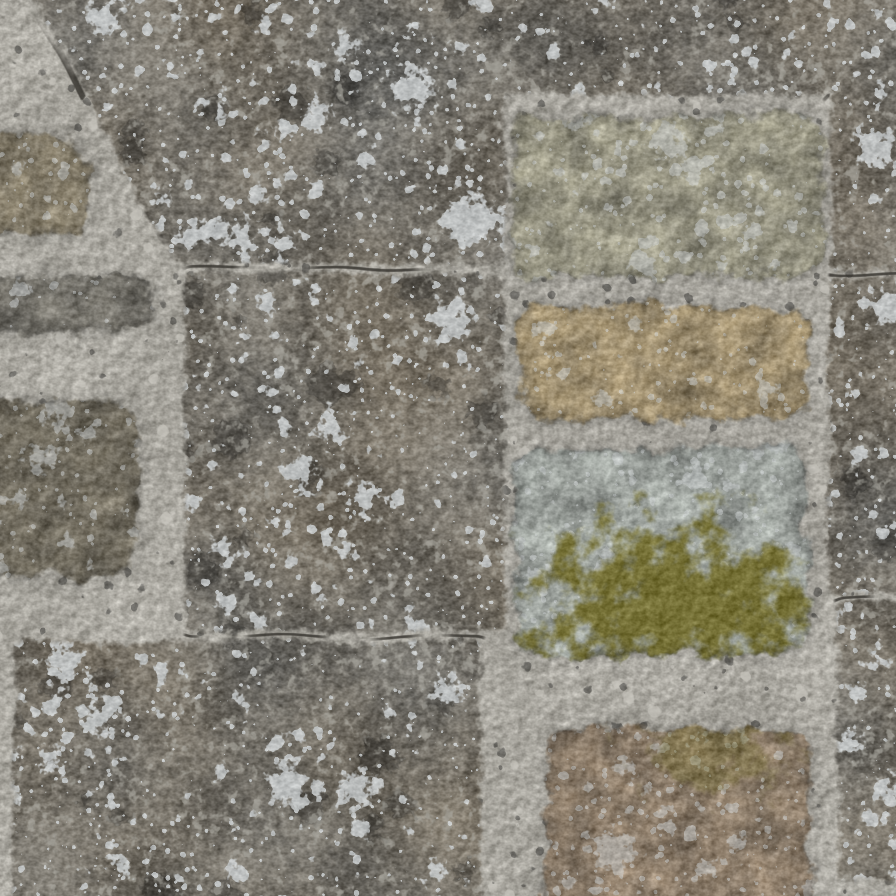
Write a WebGL 2 fragment shader that draws this texture.

```glsl
#version 300 es
precision highp float;

uniform vec2 u_resolution;
out vec4 fragColor;

// Stone bounds: left, bottom, right, top
const vec4 SLABS[7] = vec4[7](
  vec4(0.03, 0.706, 0.564, 1.1), vec4(0.03, 0.895, 1.1, 1.1),
  vec4(0.927, 0.698, 1.1, 1.1), vec4(0.925, 0.338, 1.1, 0.69),
  vec4(0.935, 0.015, 1.1, 0.329), vec4(0.207, 0.295, 0.563, 0.695),
  vec4(0.015, -0.1, 0.537, 0.284));
const vec4 RUBBLE[7] = vec4[7](
  vec4(-0.1, 0.74, 0.098, 0.845), vec4(-0.1, 0.63, 0.172, 0.692),
  vec4(-0.1, 0.356, 0.15, 0.552), vec4(0.573, 0.694, 0.917, 0.87),
  vec4(0.58, 0.534, 0.902, 0.66), vec4(0.575, 0.27, 0.9, 0.5),
  vec4(0.61, -0.1, 0.902, 0.186));
const vec3 RUBBLE_TINT[7] = vec3[7](
  vec3(0.51, 0.48, 0.41), vec3(0.46, 0.45, 0.42), vec3(0.44, 0.42, 0.37),
  vec3(0.59, 0.58, 0.51), vec3(0.62, 0.56, 0.44), vec3(0.61, 0.63, 0.61),
  vec3(0.54, 0.48, 0.41));

vec2 hash2(vec2 p) {
  vec3 q = fract(p.xyx * vec3(0.1031, 0.1030, 0.0973));
  q += dot(q, q.yzx + 33.33);
  return fract((q.xx + q.yz) * q.zy);
}

float cornerSlope(vec2 cell, vec2 offset) {
  float angle = 6.2832 * hash2(cell).x;
  return dot(vec2(cos(angle), sin(angle)), offset);
}

float gradientNoise(vec2 p) {
  vec2 i = floor(p), f = p - i;
  vec2 w = f * f * f * (f * (f * 6.0 - 15.0) + 10.0);
  vec2 e = vec2(1.0, 0.0);
  return 1.4 * mix(mix(cornerSlope(i, f), cornerSlope(i + e, f - e), w.x),
    mix(cornerSlope(i + e.yx, f - e.yx), cornerSlope(i + 1.0, f - 1.0), w.x), w.y);
}

float fbm(vec2 p, int octaves) {
  float sum = 0.0, amplitude = 0.6;
  for (int i = 0; i < octaves; i++) {
    sum += amplitude * gradientNoise(p);
    p = mat2(1.6, 1.2, -1.2, 1.6) * p + 17.3;
    amplitude *= 0.55;
  }
  return sum;
}

float roundBox(vec2 p, vec4 bounds, float radius) {
  vec2 center = 0.5 * (bounds.xy + bounds.zw);
  vec2 q = abs(p - center) - 0.5 * (bounds.zw - bounds.xy) + radius;
  return length(max(q, 0.0)) + min(max(q.x, q.y), 0.0) - radius;
}

// Scattered ragged discs, one candidate per cell
float spots(vec2 p, float scale, float share, float ragged) {
  p *= scale;
  float cover = 0.0;
  for (int k = 0; k < 9; k++) {
    vec2 id = floor(p) + vec2(k % 3, k / 3) - 1.0;
    vec2 traits = hash2(id + 71.0 + scale);
    float inside = mix(0.15, 0.45, traits.y) - length(p - id - hash2(id + scale));
    cover = max(cover, step(traits.x, share) * smoothstep(-0.04, 0.1, inside + ragged));
  }
  return cover;
}

float mossPatch(vec2 p, vec2 center, vec2 extent, float ragged) {
  return smoothstep(0.0, 0.55, 1.0 - length((p - center) / extent) + ragged);
}

void main() {
  vec2 p = gl_FragCoord.xy / u_resolution.y;
  float blur = 1.0 / u_resolution.y;

  // Shared surface detail, lit from the upper left
  float blotch = fbm(p * 9.0, 4);
  float ragged = fbm(p * 75.0, 3);
  float grain = fbm(p * vec2(150.0, 200.0), 2);
  float relief = fbm(p * 55.0, 4) - fbm((p + vec2(-0.003, 0.004)) * 55.0, 4);
  vec2 bent = p + 0.005 * vec2(gradientNoise(p * 11.0), gradientNoise(p * 11.0 + 40.0));

  // Nearest two slabs and nearest rubble stone
  float slab = 1e3, nextSlab = 1e3, rubble = 1e3;
  vec3 rubbleColor = RUBBLE_TINT[0];
  float slant = 0.88 * (0.04 + 0.53 * (1.0 - p.y) - bent.x);
  for (int i = 0; i < 7; i++) {
    float d = roundBox(bent, SLABS[i], 0.008);
    if (i < 2) d = max(d, slant);
    nextSlab = min(nextSlab, max(slab, d));
    slab = min(slab, d);
    float r = roundBox(bent, RUBBLE[i], 0.028);
    if (r < rubble) { rubble = r; rubbleColor = RUBBLE_TINT[i]; }
  }
  float slabEdge = slab + 0.007 * ragged;
  float rubbleEdge = rubble + 0.016 * fbm(p * 28.0, 4);
  float slabMask = smoothstep(0.003 + blur, -0.003 - blur, slabEdge);
  float rubbleMask = smoothstep(0.003 + blur, -0.002 - blur, rubbleEdge) * (1.0 - slabMask);

  // Mortar with pebbles and pits
  vec3 color = vec3(0.665, 0.655, 0.625) + 0.17 * relief + 0.13 * grain + 0.07 * blotch;
  color = mix(color, vec3(0.79, 0.78, 0.75), 0.7 * spots(p, 48.0, 0.12, 0.2 * ragged - 0.08));
  color *= 1.0 - 0.35 * spots(p, 61.0, 0.14, 0.3 * ragged - 0.1);

  // Weathered slabs
  float weather = smoothstep(-0.55, 0.55, blotch + 0.6 * ragged);
  vec3 slabColor = mix(vec3(0.375, 0.36, 0.33), vec3(0.535, 0.515, 0.475), weather);
  slabColor += vec3(0.02, 0.005, -0.015) * gradientNoise(p * 6.0 + 9.0);
  slabColor += 0.15 * grain + 0.09 * relief;
  slabColor *= 1.0 - 0.3 * spots(p, 19.0, 0.2, 0.35 * ragged);
  float bloom = smoothstep(0.12, 0.55, ragged + 0.5 * fbm(p * 17.0 + 5.0, 2));
  slabColor = mix(slabColor, vec3(0.67, 0.665, 0.635), 0.6 * bloom);
  color = mix(color, slabColor, slabMask);

  // Rough coloured stones
  vec3 roughColor = rubbleColor * (1.0 + 0.35 * fbm(p * 24.0 + 3.0, 4));
  roughColor += 0.16 * relief + 0.11 * grain;
  color = mix(color, roughColor, rubbleMask);

  // Pale lichen at several sizes
  float cluster = 0.22 * gradientNoise(p * 7.0 + 21.0);
  cluster += 0.28 * exp(-90.0 * dot(p - vec2(0.76, 0.79), p - vec2(0.76, 0.79)));
  float lichen = 0.0;
  for (int i = 0; i < 4; i++) {
    float scale = 17.0 * exp2(float(i));
    lichen = max(lichen, spots(p, scale, 0.15, 0.45 * ragged + cluster - 0.07));
  }
  vec3 lichenColor = vec3(0.79, 0.805, 0.81) + 0.12 * grain + 0.08 * relief;
  color = mix(color, lichenColor, 0.85 * lichen * (slabMask + 0.6 * rubbleMask));

  // Moss on the damp stones
  float mossRagged = 0.9 * fbm(p * 26.0 + 8.0, 4);
  float moss = mossPatch(p, vec2(0.76, 0.315), vec2(0.2, 0.11), mossRagged);
  moss = max(moss, 0.4 * mossPatch(p, vec2(0.8, 0.17), vec2(0.1, 0.06), mossRagged));
  vec3 mossColor = vec3(0.43, 0.405, 0.14) + 0.13 * relief + 0.1 * grain;
  color = mix(color, mossColor, 0.85 * moss * rubbleMask);

  // Crevices around stones and dark open seams between slabs
  float crevice = exp(-160.0 * abs(rubbleEdge)) * (1.0 - slabMask);
  color *= 1.0 - 0.26 * crevice * smoothstep(-0.3, 0.4, ragged + 0.1);
  float seam = smoothstep(0.005, 0.001, nextSlab - slab) * smoothstep(0.018, 0.013, slab + nextSlab);
  seam *= smoothstep(-0.001, 0.002, slab) * smoothstep(-0.3, 0.1, gradientNoise(p * 14.0));
  color = mix(color, vec3(0.2, 0.19, 0.17), 0.8 * seam);

  fragColor = vec4(clamp(color, 0.0, 1.0), 1.0);
}
```
